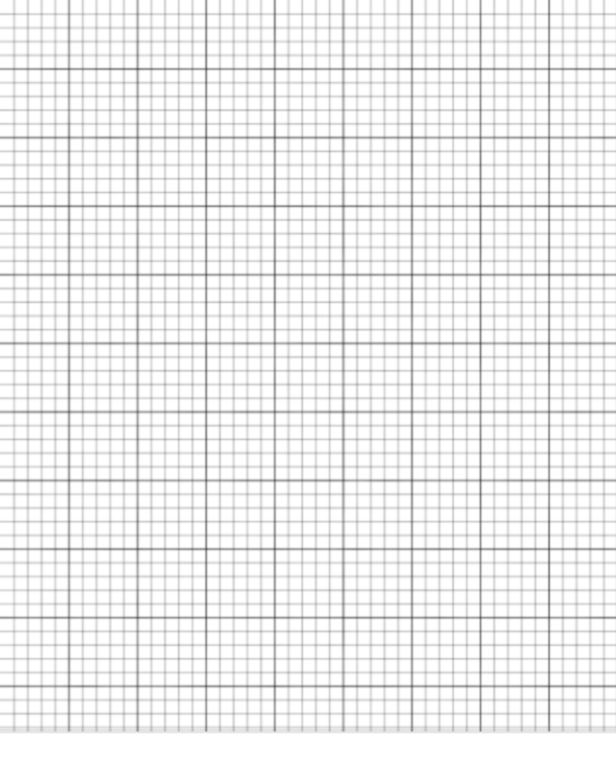
Write a WebGL 2 fragment shader that draws this pattern.

```glsl
#version 300 es
precision highp float;

uniform vec2 u_resolution;
out vec4 outColor;

// Lengths are fractions of the canvas height
const float MINOR_STEP = 0.01786;
const float MINORS_PER_MAJOR = 5.0;
const vec2 GRID_OFFSET = vec2(0.0006);
const float LINE_SIGMA = 0.00125;
const float MINOR_INK = 0.157;
const float MAJOR_INK = 0.37;
const float GRID_END = 0.9525;
const float BAND_CENTER = 0.9520;
const float BAND_HALF_HEIGHT = 0.0028;

const vec3 PAPER = vec3(1.0);
const vec3 BAND_COLOR = vec3(0.90);

float hash(vec2 p) {
    vec3 q = fract(vec3(p.xyx) * 0.1031);
    q += dot(q, q.yzx + 33.33);
    return fract((q.x + q.y) * q.z);
}

// Smooth noise along one line, distinct for each line
float lineNoise(float along, float lineId) {
    float cell = floor(along);
    float t = smoothstep(0.0, 1.0, fract(along));
    return mix(hash(vec2(cell, lineId)), hash(vec2(cell + 1.0, lineId)), t);
}

// Ink of one family of parallel lines, with soft edges and uneven print
float lineInk(float across, float along, float seed, float pixel) {
    float index = floor(across / MINOR_STEP + 0.5);
    float dist = across - index * MINOR_STEP;
    float isMajor = step(mod(index, MINORS_PER_MAJOR), 0.5);
    float lineId = index + seed;

    // Spread varies per line while the total ink stays constant
    float spread = LINE_SIGMA * mix(0.85, 1.2, hash(vec2(lineId, 7.0)));
    float sigma = max(spread, 0.5 * pixel);
    float profile = exp(-0.5 * dist * dist / (sigma * sigma)) * LINE_SIGMA / sigma;

    float wear = mix(0.88, 1.12, lineNoise(along / (2.0 * MINOR_STEP), lineId));
    float insideEdge = step(0.5, index);
    return mix(MINOR_INK, MAJOR_INK, isMajor) * profile * wear * insideEdge;
}

float bandMask(float y, float center, float halfHeight, float soft) {
    return 1.0 - smoothstep(halfHeight - soft, halfHeight + soft, abs(y - center));
}

void main() {
    float pixel = 1.0 / u_resolution.y;
    vec2 pos = gl_FragCoord.xy * pixel;
    pos.y = 1.0 - pos.y;
    vec2 grid = pos - GRID_OFFSET;

    // Ruled lines, darker where they cross
    float vertical = lineInk(grid.x, grid.y, 0.0, pixel);
    float horizontal = lineInk(grid.y, grid.x, 131.0, pixel);
    float soft = max(0.001, 0.7 * pixel);
    float inGrid = 1.0 - smoothstep(GRID_END - soft, GRID_END + soft, pos.y);
    float transmitted = (1.0 - vertical * inGrid) * (1.0 - horizontal * inGrid);

    // Pale band closing the sheet above the bottom margin
    float band = bandMask(pos.y, BAND_CENTER, BAND_HALF_HEIGHT, soft);
    vec3 color = mix(PAPER, BAND_COLOR, band) * transmitted;

    outColor = vec4(color, 1.0);
}
```
